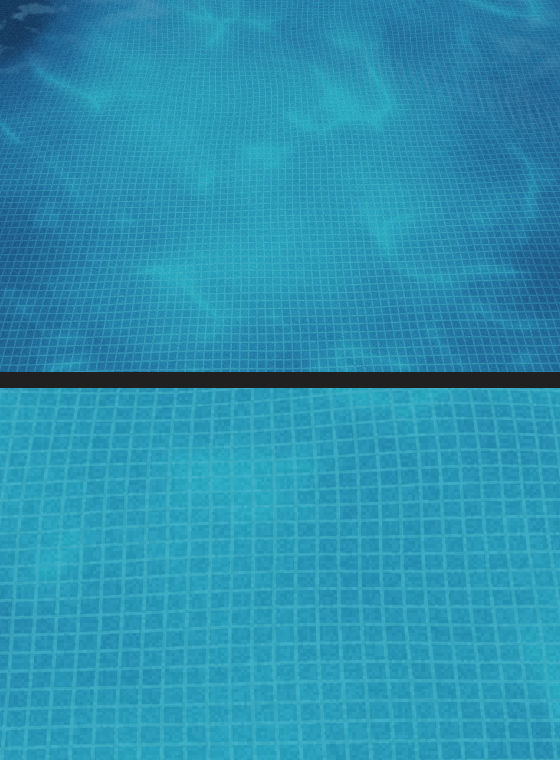
Top, the full canvas; bottom, a detail of the centre.
A WebGL 2 fragment shader for this texture:

```glsl
#version 300 es
precision highp float;
// Tiled pool floor seen at a slant through rippling water.
// A perspective grid is bent by layered sines, then lit by a broad glow and
// cellular caustics; surface rings, sky reflections and grain lie on top.

uniform vec2 u_resolution;
out vec4 outColor;

// Lengths are in canvas heights, y pointing up.
const float HORIZON = 2.45;              // height at which the floor vanishes
const float VANISHING_X = 0.69;
const vec2 TILE_DENSITY = vec2(102.0, 244.0);
const float FLOOR_TILT = 0.02;
const float GROUT_HALF_WIDTH = 0.085;    // in tiles
const float GROUT_STRENGTH = 0.68;
const float TILE_VARIATION = 0.07;
const vec2 GLOW_CENTER = vec2(0.68, 0.52);
const vec2 GLOW_SIZE = vec2(0.64, 0.74);
const float CAUSTIC_STRENGTH = 0.36;
const float RING_SPACING = 0.029;
const float GRAIN_CELLS = 340.0;
const float GRAIN_STRENGTH = 0.05;

const vec3 NAVY = vec3(0.09, 0.24, 0.39);
const vec3 DEEP_BLUE = vec3(0.12, 0.37, 0.56);
const vec3 POOL_BLUE = vec3(0.14, 0.48, 0.65);
const vec3 LIT_TEAL = vec3(0.16, 0.62, 0.73);
const vec3 GROUT = vec3(0.26, 0.69, 0.77);
const vec3 SKY = vec3(0.36, 0.60, 0.74);

float hash(vec2 p) {
  return fract(sin(dot(p, vec2(127.1, 311.7))) * 43758.5);
}

vec2 hash2(vec2 p) {
  return vec2(hash(p), hash(p + 19.7));
}

// Smooth mottling in about -1..1, from sines that bend one another.
float layeredSines(vec2 p) {
  float sum = 0.0, gain = 0.55;
  for (int i = 0; i < 4; i++) {
    sum += gain * sin(p.x + 1.3 * sin(p.y)) * cos(p.y + 0.7 * sin(p.x));
    p = mat2(1.5, 1.0, -1.0, 1.5) * p + 2.3;
    gain *= 0.55;
  }
  return sum;
}

// Gap between the two nearest cell points; zero on the cell borders.
float cellBorder(vec2 p) {
  vec2 cell = floor(p);
  float nearest = 9.0, second = 9.0;
  for (int y = -1; y <= 1; y++) {
    for (int x = -1; x <= 1; x++) {
      vec2 id = cell + vec2(x, y);
      float d = length(id + 0.15 + 0.7 * hash2(id) - p);
      second = min(second, max(nearest, d));
      nearest = min(nearest, d);
    }
  }
  return second - nearest;
}

// Refraction offset, nearly still close by and stronger at the far end.
vec2 ripple(vec2 p) {
  float far = mix(0.0018, 0.009, smoothstep(0.4, 1.0, p.y));
  vec2 swell = vec2(sin(11.0 * p.y + 5.0 * p.x), sin(9.0 * p.x - 7.0 * p.y + 1.0));
  vec2 chop = vec2(sin(27.0 * p.y - 13.0 * p.x), sin(17.0 * p.x + 23.0 * p.y));
  return far * (swell + 0.45 * chop);
}

vec2 floorTiles(vec2 p) {
  p.x -= VANISHING_X;
  p.y -= FLOOR_TILT * p.x;
  return TILE_DENSITY * vec2(p.x, 1.0) / (HORIZON - p.y);
}

// Grout coverage, fading evenly where tiles shrink below a few pixels.
float groutLines(vec2 tile) {
  vec2 blur = fwidth(tile);
  vec2 d = abs(fract(tile - 0.5) - 0.5);
  vec2 line = 1.0 - smoothstep(GROUT_HALF_WIDTH - 0.6 * blur, GROUT_HALF_WIDTH + 0.6 * blur, d);
  line *= min(vec2(1.0), 2.0 * GROUT_HALF_WIDTH / blur);
  return max(line.x, line.y);
}

// Soft short streaks falling to the right, bright in some places only.
float caustics(vec2 p) {
  vec2 q = vec2(0.9 * p.x - 0.43 * p.y, 0.43 * p.x + 0.9 * p.y) * vec2(2.8, 5.2);
  q += 0.3 * sin(q.yx * 2.1 + vec2(0.5, 1.7)) + 0.1 * sin(q.yx * 6.3);
  float border = cellBorder(q);
  float patches = smoothstep(-0.15, 0.65, layeredSines(p * 8.0 + 4.0));
  return patches * (0.8 * exp(-4.0 * border) + 0.35 * exp(-14.0 * border));
}

float waterLight(vec2 p) {
  vec2 d = (p - GLOW_CENTER) / GLOW_SIZE;
  float light = 0.10 + 0.62 * exp(-dot(d, d));
  light += 0.21 * layeredSines(p * vec2(4.0, 6.0) + 1.0);
  light -= 0.10 * smoothstep(0.25, 0.0, p.x);
  return light + CAUSTIC_STRENGTH * caustics(p);
}

vec3 waterColor(float light) {
  vec3 color = mix(NAVY, DEEP_BLUE, smoothstep(-0.4, 0.1, light));
  color = mix(color, POOL_BLUE, smoothstep(0.05, 0.45, light));
  return mix(color, LIT_TEAL, clamp((light - 0.35) / 0.42, 0.0, 1.3));
}

// Fine scalloped rings along an arc across the far end.
float surfaceRings(vec2 p) {
  float d = p.y - 0.87 + 0.24 * (p.x - 0.55) * (p.x - 0.55);
  float phase = 6.2832 * p.x / RING_SPACING + 2.2 * sin(40.0 * d) + 1.5 * sin(9.0 * p.x);
  float band = exp(-d * d / 0.0025) * smoothstep(0.45, 1.2, p.x);
  return band * pow(0.5 + 0.5 * sin(phase), 3.0);
}

void main() {
  vec2 p = gl_FragCoord.xy / u_resolution.y;
  vec2 tile = floorTiles(p + ripple(p));
  float light = waterLight(p);

  // Shadowed far left corner, with folded reflections in it.
  vec2 corner = (p - vec2(0.0, 1.0)) / vec2(0.20, 0.20);
  float shade = exp(-dot(corner, corner));
  light -= 0.75 * shade;

  // Floor
  light += TILE_VARIATION * (hash(floor(tile)) - 0.5);
  vec3 color = waterColor(light);
  float visible = clamp(0.4 + 0.9 * light, 0.0, 1.0) * (1.0 - 0.9 * shade);
  color = mix(color, GROUT, GROUT_STRENGTH * visible * groutLines(tile));

  // Surface
  color = mix(color, SKY, 0.28 * surfaceRings(p));
  float folds = layeredSines(p * vec2(22.0, 46.0) + 3.0);
  color = mix(color, SKY, 0.45 * shade * smoothstep(0.1, 0.5, folds));
  vec2 leftSheen = (p - vec2(0.38, 1.0)) / vec2(0.15, 0.09);
  vec2 rightSheen = (p - vec2(1.45, 0.87)) / vec2(0.17, 0.13);
  float sheen = exp(-dot(leftSheen, leftSheen)) + 0.7 * exp(-dot(rightSheen, rightSheen));
  color = mix(color, SKY, 0.45 * sheen * smoothstep(-0.4, 0.6, folds));

  // Grain and rare pale specks
  vec2 grain = floor(p * GRAIN_CELLS);
  color += GRAIN_STRENGTH * (hash(grain) - 0.5);
  color += 0.12 * step(0.9995, hash(grain + 7.3));
  outColor = vec4(clamp(color, 0.0, 1.0), 1.0);
}
```
